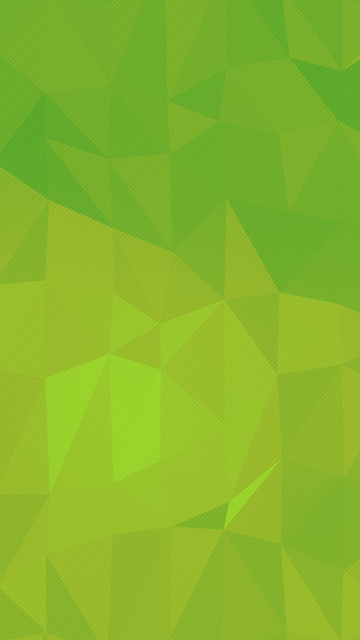
A WebGL 2 fragment shader for this background:

```glsl
#version 300 es
precision highp float;

uniform vec2 u_resolution;
out vec4 fragColor;

// Lengths are in canvas widths.
const vec2 CELL = vec2(0.162, 0.225);
const vec2 MESH_ORIGIN = vec2(-0.023, 0.02);
const vec2 JITTER = vec2(0.11, 0.45);
const float FACET_CONTRAST = 0.26;
const float SLIVER_CONTRAST = 0.65;
const float FACET_SHADING = 0.25;

const vec3 GREEN = vec3(0.35, 0.66, 0.17);
const vec3 OLIVE = vec3(0.60, 0.72, 0.17);
const vec3 LIME = vec3(0.60, 0.84, 0.17);

const vec2 GLOW_CENTRE = vec2(0.34, 0.64);
const vec2 SHADE_CENTRE = vec2(0.90, 0.33);
const float STRIPE_PERIOD = 0.0139;
const vec3 STRIPE_TINT = vec3(0.018, 0.012, 0.016);

float hash(vec3 p) {
    p = fract(p * vec3(0.1031, 0.1030, 0.0973));
    p += dot(p, p.yzx + 33.33);
    return fract((p.x + p.y) * p.z);
}

float cross2(vec2 a, vec2 b) {
    return a.x * b.y - a.y * b.x;
}

vec2 meshVertex(vec2 id) {
    vec2 offset = vec2(hash(vec3(id + 40.0, 3.0)), hash(vec3(id + 40.0, 8.0)));
    return MESH_ORIGIN + CELL * (id + JITTER * (2.0 * offset - 1.0));
}

// Broad light: -1 is green, 0 is olive, 1 is lime.
float lightField(vec2 p) {
    float upper = smoothstep(1.0, 1.35, p.y + 0.22 * p.x);
    float core = exp(-dot(p - GLOW_CENTRE, p - GLOW_CENTRE) / 0.035);
    float halo = exp(-dot(p - GLOW_CENTRE, p - GLOW_CENTRE) / 0.16);
    float shade = exp(-dot(p - SHADE_CENTRE, p - SHADE_CENTRE) / 0.02);
    return -0.09 - 0.58 * upper + 0.5 * core + 0.5 * halo - 0.45 * shade;
}

vec3 toneColor(float tone) {
    vec3 shadow = mix(OLIVE, GREEN, clamp(-tone, 0.0, 1.6));
    return mix(shadow, LIME, clamp(tone, 0.0, 1.0));
}

float edgeDistance(vec2 p, vec2 a, vec2 b) {
    return cross2(normalize(b - a), p - a);
}

// Adds one counter-clockwise facet as colour times coverage, coverage.
vec4 facet(vec2 p, vec2 a, vec2 b, vec2 c, vec3 seed, float pixel) {
    float inside = min(edgeDistance(p, a, b),
                   min(edgeDistance(p, b, c), edgeDistance(p, c, a)));
    float coverage = clamp(0.5 + inside / pixel, 0.0, 1.0);

    float area = cross2(b - a, c - a) / (CELL.x * CELL.y);
    float sliver = 1.0 - smoothstep(0.25, 0.6, area);
    float vary = 2.0 * hash(seed) - 1.0;

    vec2 centre = (a + b + c) / 3.0;
    float tone = lightField(mix(centre, p, FACET_SHADING))
               + FACET_CONTRAST * vary
               + SLIVER_CONTRAST * sliver * sign(vary) * abs(vary);
    return vec4(toneColor(tone), 1.0) * coverage;
}

vec3 facetMesh(vec2 p, float pixel) {
    vec2 home = floor((p - MESH_ORIGIN) / CELL);
    vec4 sum = vec4(0.0);
    for (int j = -1; j <= 1; j++) {
        for (int i = -1; i <= 1; i++) {
            vec2 id = home + vec2(i, j);
            vec2 a = meshVertex(id);
            vec2 b = meshVertex(id + vec2(1.0, 0.0));
            vec2 c = meshVertex(id + vec2(1.0, 1.0));
            vec2 d = meshVertex(id + vec2(0.0, 1.0));
            vec3 seedA = vec3(id + 70.0, 17.0);
            vec3 seedB = vec3(id + 70.0, 29.0);
            // Either diagonal may split the cell.
            if (hash(vec3(id + 70.0, 41.0)) < 0.5) {
                sum += facet(p, a, b, c, seedA, pixel);
                sum += facet(p, a, c, d, seedB, pixel);
            } else {
                sum += facet(p, a, b, d, seedA, pixel);
                sum += facet(p, b, c, d, seedB, pixel);
            }
        }
    }
    return sum.a > 0.0 ? sum.rgb / sum.a : toneColor(lightField(p));
}

void main() {
    float pixel = 1.0 / u_resolution.x;
    vec2 p = gl_FragCoord.xy * pixel;
    vec3 color = facetMesh(p, pixel);

    // Fine rising diagonal stripes.
    float stripe = cos(6.28319 * (p.x - p.y) / STRIPE_PERIOD);
    color += STRIPE_TINT * stripe;

    fragColor = vec4(color, 1.0);
}
```
